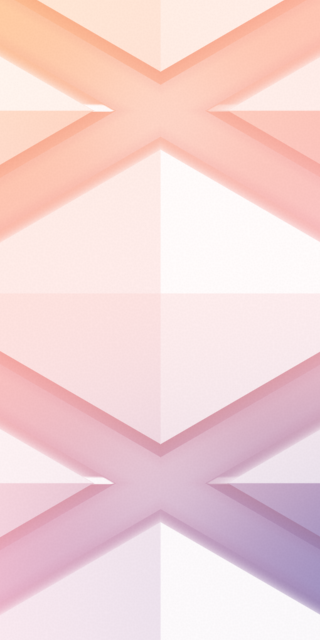
Reproduce this background procedurally as a Shadertoy shader.

```glsl
// Pastel folded-paper relief: two stacked X-shaped channels between raised facets.
// A signed distance to the crossing lines splits channel, bevel and face;
// one diagonal colour wash tints every part, and faint cellular grain adds paper.

vec2 hash2(vec2 c) {
    return fract(sin(vec2(dot(c, vec2(127.1, 311.7)), dot(c, vec2(269.5, 183.3)))) * 43758.5);
}

// Distance to the nearest scattered cell point
float cellular(vec2 p) {
    vec2 cell = floor(p), f = fract(p);
    float nearest = 1.0;
    for (int j = -1; j <= 1; j++)
        for (int i = -1; i <= 1; i++) {
            vec2 o = vec2(i, j);
            nearest = min(nearest, length(o + hash2(cell + o) - f));
        }
    return nearest;
}

// Peach at the top, rose in the middle, violet at the lower right
vec3 wash(float x, float t) {
    vec3 peach = mix(vec3(1.0, 0.78, 0.59), vec3(1.0, 0.75, 0.66), x);
    vec3 rose = mix(vec3(0.99, 0.73, 0.69), vec3(0.97, 0.74, 0.76), x);
    vec3 violet = mix(vec3(0.91, 0.70, 0.79), vec3(0.60, 0.53, 0.73), x);
    vec3 c = mix(peach, rose, smoothstep(-0.1, 0.55, t));
    return mix(c, violet, smoothstep(0.4, 0.95, t));
}

void mainImage(out vec4 fragColor, in vec2 fragCoord) {
    vec2 uv = fragCoord / iResolution.xy;
    float px = 1.0 / iResolution.x;
    float x = uv.x, y = 2.0 * (1.0 - uv.y);

    // Position relative to the nearest crossing
    vec2 d = vec2(x - 0.502, mod(y - 0.346 + 0.59, 1.164) - 0.59);
    float u = abs(d.y) - 0.58 * abs(d.x);
    float edge = abs(u);

    // Soft selectors for the facet halves
    float right = smoothstep(-px, px, d.x);
    float below = smoothstep(-px, px, d.y);
    float lower = below * (1.0 - smoothstep(0.574 - 2.0 * px, 0.574, d.y));
    float diamond = step(0.0, u);

    vec3 tint = wash(x, 0.5 * y);
    vec3 white = vec3(1.0, 0.995, 0.995);

    // Channel floor, glowing at the crossing, shaded towards its walls
    float glow = exp(-16.0 * dot(d, d));
    vec3 channel = mix(tint, white, 0.1 + 0.22 * glow);
    channel *= 1.0 - vec3(0.01, 0.04, 0.03) * smoothstep(0.035, 0.081, edge);

    // Bevels: dark when facing down, fading to light when facing up
    float s = clamp((edge - 0.081) / 0.041, 0.0, 1.0);
    vec3 shade = tint * mix(vec3(0.99, 0.95, 0.95), vec3(0.98, 0.90, 0.89), s);
    vec3 lit = mix(tint * vec3(0.99, 0.96, 0.96), white, 0.08 + 0.5 * s * s);
    float facingUp = mix(1.0 - below, below, diamond);
    vec3 bevel = mix(shade, lit, facingUp);

    // Flat faces: amount of tint for each facet
    float upperAmount = mix(0.42, 0.27, right) + 0.12 * exp(-7.0 * length(d));
    float lowerAmount = mix(0.29, 0.05, right);
    float diamondAmount = mix(upperAmount, lowerAmount, lower);
    float sideAmount = mix(0.18 + 0.1 * x, 0.58 + 0.32 * x, below);
    vec3 face = mix(white, tint, mix(sideAmount, diamondAmount, diamond));

    vec3 col = mix(channel, bevel, smoothstep(0.081 - px, 0.081 + px, edge));
    col = mix(col, face, smoothstep(0.122 - px, 0.122 + px, edge));

    // Bright glints on the side tips, stronger on the left
    float tip = (1.0 - diamond) * smoothstep(0.081, 0.089, edge)
              * (1.0 - smoothstep(0.118, 0.124, edge));
    tip *= smoothstep(-0.024, -0.014, d.y) * (1.0 - smoothstep(0.0, 0.006, d.y));
    col = mix(col, white, tip * mix(0.9, 0.35, right));

    // Fine paper grain
    col += 0.014 * (cellular(vec2(x, y) * 130.0) - 0.45);
    fragColor = vec4(clamp(col, 0.0, 1.0), 1.0);
}
```
